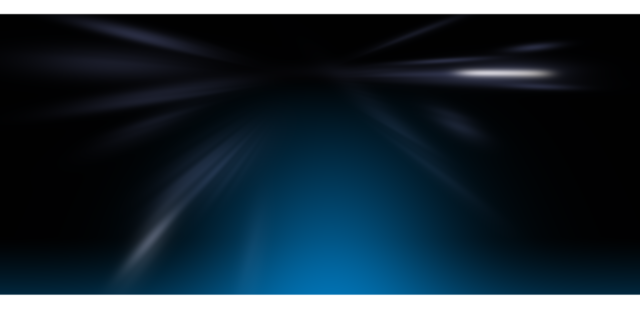
This background is drawn by a WebGL 1 fragment shader. Its source:

```glsl
precision highp float;
// Dark letterboxed scene: a blue glow rising from below and blurred light streaks.

uniform vec2 u_resolution;

// Layout, in canvas heights (x spans 0..2, y spans 0..1)
const float BAR_TOP = 0.956;
const float BAR_BOTTOM = 0.079;
const vec2 VANISHING = vec2(0.95, 0.755);
const float GLOW_X = 1.03;
const float GLOW_WIDTH_TOP = 0.34;
const float GLOW_WIDTH_BOTTOM = 0.41;
const float FLOOR_TOP = 0.26;

// Colours and strengths
const vec3 BAR_COLOR = vec3(1.0);
const vec3 NIGHT = vec3(0.002, 0.003, 0.005);
const vec3 BLUE = vec3(0.0, 0.44, 0.69);
const vec3 COOL = vec3(0.72, 0.78, 1.15);
const vec3 PALE = vec3(0.84, 0.86, 1.0);
const vec3 WARM = vec3(1.0, 0.96, 0.84);
const float FLOOR_GAIN = 0.34;
const float RAY_COUNT = 26.0;
const float RAY_DEPTH = 0.35;

float hash(float n) {
  return fract(sin(n * 127.1) * 43758.5453);
}

float noise(float x) {
  float i = floor(x);
  return mix(hash(i), hash(i + 1.0), smoothstep(0.0, 1.0, x - i));
}

// Coordinates along and across a streak, divided by its half size
vec2 streakSpace(vec2 p, vec2 center, float angle, vec2 size) {
  vec2 d = p - center;
  float c = cos(angle);
  float s = sin(angle);
  return vec2(c * d.x + s * d.y, c * d.y - s * d.x) / size;
}

// Soft elongated spot of light
float streak(vec2 p, vec2 center, float angle, vec2 size) {
  vec2 q = streakSpace(p, center, angle, size);
  return exp(-dot(q, q));
}

// Streak with an even core and quick ends
float beam(vec2 p, vec2 center, float angle, vec2 size) {
  vec2 q = streakSpace(p, center, angle, size);
  return exp(-pow(abs(q.x), 5.0) - q.y * q.y);
}

// Blue cone from the lower edge plus a low band over the full width
float blueLight(vec2 p) {
  float rise = clamp((VANISHING.y - p.y) / (VANISHING.y - BAR_BOTTOM), 0.0, 1.0);
  float dx = (p.x - GLOW_X) / mix(GLOW_WIDTH_TOP, GLOW_WIDTH_BOTTOM, rise);
  float band = clamp((FLOOR_TOP - p.y) / (FLOOR_TOP - BAR_BOTTOM), 0.0, 1.0);
  float cone = rise * exp(-dx * dx);
  return cone + FLOOR_GAIN * pow(band, 1.4) * (1.0 - cone);
}

vec3 leftStreaks(vec2 p) {
  float cool = 0.19 * streak(p, vec2(0.43, 0.891), -0.23, vec2(0.20, 0.022));
  cool += 0.11 * streak(p, vec2(0.36, 0.805), -0.03, vec2(0.27, 0.050));
  cool += 0.15 * streak(p, vec2(0.48, 0.700), 0.15, vec2(0.26, 0.026));
  cool += 0.09 * streak(p, vec2(0.46, 0.600), 0.40, vec2(0.17, 0.032));
  cool += 0.15 * streak(p, vec2(0.65, 0.466), 0.62, vec2(0.18, 0.070));
  cool += 0.06 * streak(p, vec2(0.79, 0.200), 1.40, vec2(0.16, 0.035));
  float pale = 0.30 * streak(p, vec2(0.469, 0.240), 0.98, vec2(0.14, 0.038));
  return COOL * cool + PALE * pale;
}

vec3 rightStreaks(vec2 p) {
  float cool = 0.17 * streak(p, vec2(1.38, 0.760), -0.04, vec2(0.30, 0.024));
  cool += 0.15 * streak(p, vec2(1.38, 0.810), 0.06, vec2(0.14, 0.008));
  cool += 0.17 * streak(p, vec2(1.667, 0.852), 0.10, vec2(0.08, 0.012));
  cool += 0.09 * streak(p, vec2(1.30, 0.896), 0.35, vec2(0.17, 0.014));
  cool += 0.13 * streak(p, vec2(1.43, 0.610), -0.50, vec2(0.09, 0.032));
  cool += 0.07 * streak(p, vec2(1.28, 0.557), -0.75, vec2(0.28, 0.035));
  cool += 0.15 * streak(p, vec2(1.69, 0.729), -0.03, vec2(0.11, 0.010));
  cool += 0.18 * streak(p, vec2(1.58, 0.775), 0.0, vec2(0.18, 0.036));
  float warm = 0.52 * beam(p, vec2(1.576, 0.770), -0.01, vec2(0.145, 0.013));
  return COOL * cool + WARM * warm;
}

void main() {
  vec2 p = gl_FragCoord.xy / u_resolution * vec2(2.0, 1.0);
  float pixel = 1.0 / u_resolution.y;

  // Fine rays, mirrored so that the angle has no seam
  vec2 d = p - VANISHING;
  float angle = atan(d.y, abs(d.x) + 0.001);
  float rays = noise(angle * RAY_COUNT + 40.0 * step(0.0, d.x) + 100.0);
  float rayMask = mix(1.0, 1.0 - RAY_DEPTH + 2.0 * RAY_DEPTH * rays,
                      smoothstep(0.05, 0.3, abs(d.x)));

  // Light, added with a soft ceiling
  vec3 streaks = (leftStreaks(p) + rightStreaks(p)) * rayMask;
  vec3 color = NIGHT + BLUE * blueLight(p);
  color += streaks * (1.0 - color);

  // Letterbox bars
  float inside = smoothstep(-pixel, pixel, p.y - BAR_BOTTOM)
               * smoothstep(-pixel, pixel, BAR_TOP - p.y);
  gl_FragColor = vec4(mix(BAR_COLOR, color, inside), 1.0);
}
```
